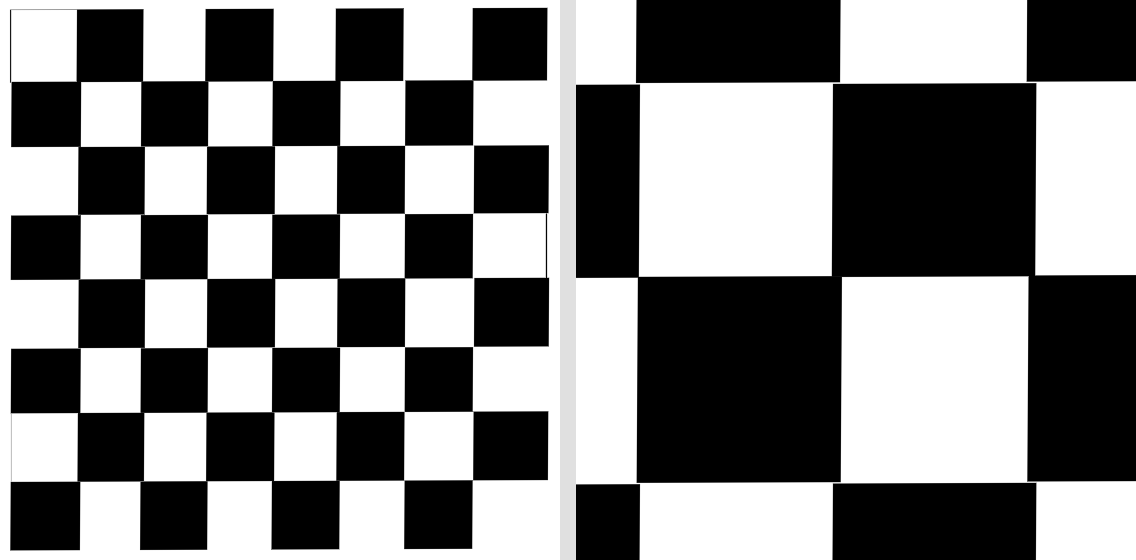
Left: the whole. Right: its middle third, enlarged.
This pattern is drawn by a WebGL 2 fragment shader. Its source:

```glsl
#version 300 es
precision highp float;
// Hand-drawn 8 by 8 checkerboard: black squares of slightly uneven size on white.
// Each square is a box distance, set out by column and row spans, with a small
// drift and tilt; a few hairlines outline blank squares at the border.

uniform vec2 u_resolution;
out vec4 fragColor;

// The canvas is 768 units wide; rows count from the top.
const float CANVAS = 768.0;
const vec3 PAPER = vec3(1.0);
const vec3 INK = vec3(0.0);

// Left and right side of the squares in each column.
const vec2 COLUMN_SPAN[8] = vec2[8](
  vec2(15.0, 110.5), vec2(106.8, 198.0), vec2(193.0, 285.0), vec2(283.2, 376.5),
  vec2(373.2, 466.2), vec2(461.8, 554.8), vec2(555.2, 648.5), vec2(649.5, 752.0));

// Top and bottom side of the squares in each row, at mid-canvas.
const vec2 ROW_SPAN[8] = vec2[8](
  vec2(12.0, 111.6), vec2(111.0, 200.4), vec2(200.6, 293.6), vec2(294.3, 382.6),
  vec2(382.2, 476.4), vec2(477.0, 565.6), vec2(565.4, 659.7), vec2(659.6, 753.6));

// Sideways drift of each row.
const float ROW_DRIFT[8] = float[8](-1.5, 0.6, 0.5, 0.0, 0.8, 0.0, -0.3, -0.6);

// Signed distance to the box between two corners.
float boxDistance(vec2 p, vec2 low, vec2 high) {
  vec2 d = abs(p - 0.5 * (low + high)) - 0.5 * (high - low);
  return length(max(d, 0.0)) + min(max(d.x, d.y), 0.0);
}

// Ink coverage of a box, smoothed over about one pixel.
float inkBox(vec2 p, vec2 low, vec2 high, float blur) {
  return 1.0 - smoothstep(-blur, blur, boxDistance(p, low, high));
}

void main() {
  vec2 p = gl_FragCoord.xy / u_resolution * CANVAS;
  p.y = CANVAS - p.y;
  float blur = 0.7 * CANVAS / min(u_resolution.x, u_resolution.y);

  // The whole board leans up a little to the right.
  p.y += (p.x - 384.0) * 0.0035;

  // Black squares: every second column, offset from row to row.
  float ink = 0.0;
  for (int row = 0; row < 8; row++) {
    vec2 rows = ROW_SPAN[row];
    float lean = (p.y - 0.5 * (rows.x + rows.y)) * 0.006;
    vec2 q = p - vec2(ROW_DRIFT[row] - lean, 0.0);
    for (int i = 0; i < 4; i++) {
      vec2 columns = COLUMN_SPAN[2 * i + 1 - row % 2];
      ink = max(ink, inkBox(q, vec2(columns.x, rows.x), vec2(columns.y, rows.y), blur));
    }
  }

  // Hairlines around the blank border squares.
  ink = max(ink, inkBox(p, vec2(13.8, 12.0), vec2(15.3, 112.0), blur));
  ink = max(ink, 0.5 * inkBox(p, vec2(14.0, 11.6), vec2(106.0, 12.5), blur));
  ink = max(ink, 0.4 * inkBox(p, vec2(15.0, 565.0), vec2(15.9, 660.0), blur));
  ink = max(ink, inkBox(p, vec2(748.6, 294.0), vec2(750.3, 383.0), blur));

  fragColor = vec4(mix(PAPER, INK, ink), 1.0);
}
```
